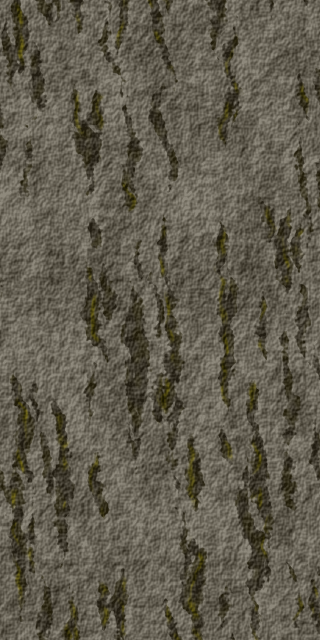
Give the GLSL for this texture, as a Shadertoy shader.

```glsl
const vec3 DARK_BARK  = vec3(0.13, 0.11, 0.065);
const vec3 LIGHT_BARK = vec3(0.50, 0.48, 0.43);
const vec3 MOSS       = vec3(0.35, 0.32, 0.07);

const vec2 LONG_CELL   = vec2(0.17, 0.42);   // spacing of the long fissures
const vec2 SHORT_CELL  = vec2(0.10, 0.23);   // spacing of the short fissures
const float LONG_SHARE  = 0.80;
const float SHORT_SHARE = 0.75;
const float SLANT       = 0.09;              // mean lean, down to the right
const float EDGE_SOFT   = 0.005;
const float MOSS_WIDTH  = 0.005;

const float GROUND_TONE   = 0.76;
const float FISSURE_DEPTH = 0.48;
const float GRAIN_SCALE   = 28.0;
const float GRAIN_TONE    = 0.25;
const float RELIEF        = 0.48;
const float PATCH_TONE    = 0.28;
const vec2 TO_LIGHT       = vec2(-0.0035, 0.0040);

vec2 hash2(vec2 p) {
    vec3 q = fract(vec3(p.xyx) * vec3(0.1031, 0.1030, 0.0973));
    q += dot(q, q.yzx + 33.33);
    return fract((q.xx + q.yz) * q.zy);
}

float cornerSlope(vec2 cell, vec2 offset) {
    float angle = 6.2832 * hash2(cell + 71.0).x;
    return dot(vec2(cos(angle), sin(angle)), offset);
}

float gradientNoise(vec2 p) {
    vec2 i = floor(p), f = fract(p);
    vec2 u = f * f * f * (f * (f * 6.0 - 15.0) + 10.0);
    vec2 e = vec2(1.0, 0.0);
    return mix(mix(cornerSlope(i, f), cornerSlope(i + e, f - e), u.x),
               mix(cornerSlope(i + e.yx, f - e.yx), cornerSlope(i + 1.0, f - 1.0), u.x), u.y);
}

// Rough surface height of the bark
float barkHeight(vec2 p) {
    float height = 0.0, amplitude = 1.0;
    p *= GRAIN_SCALE * vec2(1.0, 0.85);
    for (int i = 0; i < 3; i++) {
        height += amplitude * gradientNoise(p);
        p = p * 2.03 + 17.3;
        amplitude *= 0.8;
    }
    return height;
}

// x: distance to the nearest fissure, y: strength of the moss vein
vec2 fissures(vec2 p, vec2 cellSize, float share, float seed) {
    vec2 home = floor(p / cellSize);
    vec2 result = vec2(1.0, 0.0);
    for (int j = -1; j <= 1; j++)
    for (int i = -1; i <= 1; i++) {
        vec2 cell = home + vec2(i, j);
        vec2 place = hash2(cell + seed);
        vec2 shape = hash2(cell + seed + 37.0);
        vec2 kind  = hash2(cell + seed + 83.0);
        if (kind.x > share) continue;

        vec2 q = p - (cell + 0.5 + 0.8 * (place - 0.5)) * cellSize;
        float halfLength = cellSize.y * mix(0.22, 0.56, shape.x);
        float halfWidth  = cellSize.x * mix(0.06, 0.19, shape.y);
        float along = q.y / halfLength;
        float across = q.x + (SLANT + 0.20 * (place.x - 0.5)) * q.y
                     + 0.007 * sin(q.y * 24.0 + 6.2832 * place.y);
        float dist = abs(across) - halfWidth * (1.0 - along * along);
        result.x = min(result.x, dist);

        // A winding vein runs off centre through some fissures
        float vein = abs(across + halfWidth * (shape.x - 0.5) + 0.004 * sin(q.y * 75.0));
        float strength = smoothstep(2.2 * MOSS_WIDTH, 0.3 * MOSS_WIDTH, vein)
                       * smoothstep(1.0, 0.6, abs(along)) * step(kind.y, 0.55);
        result.y = max(result.y, strength);
    }
    return result;
}

void mainImage(out vec4 fragColor, in vec2 fragCoord) {
    vec2 p = fragCoord / iResolution.x;
    float soft = max(EDGE_SOFT, 1.0 / iResolution.x);

    // Grain, lit from the upper left, over broad stains
    float height = barkHeight(p);
    float relief = height - barkHeight(p + TO_LIGHT);
    float patches = gradientNoise(p * vec2(7.0, 4.0) + 5.0)
                  + 0.6 * gradientNoise(p * vec2(22.0, 9.0) + 40.0);
    float tone = GROUND_TONE + GRAIN_TONE * height + RELIEF * relief + PATCH_TONE * patches;

    // Warped fissures with ragged edges
    vec2 warped = p;
    warped.x += 0.035 * gradientNoise(p * vec2(5.0, 6.0) + 11.0)
              + 0.016 * gradientNoise(p * vec2(18.0, 22.0) + 29.0);
    vec2 longOnes  = fissures(warped, LONG_CELL, LONG_SHARE, 3.0);
    vec2 shortOnes = fissures(warped + 0.037, SHORT_CELL, SHORT_SHARE, 151.0);
    float dist = min(longOnes.x, shortOnes.x)
               + 0.016 * gradientNoise(p * vec2(38.0, 26.0))
               + 0.012 * gradientNoise(p * 85.0 + 9.0);
    float inside = smoothstep(soft, -soft, dist);
    float rim = smoothstep(0.0, soft, dist) * smoothstep(3.0 * soft, soft, dist);
    tone += 0.07 * rim - FISSURE_DEPTH * inside * (1.0 + 0.5 * patches);

    vec3 color = mix(DARK_BARK, LIGHT_BARK, clamp(tone, 0.0, 1.15));

    // Broken moss veins with a faint olive halo
    float breaks = smoothstep(-0.20, 0.25, gradientNoise(p * vec2(26.0, 15.0) + 63.0));
    float moss = max(longOnes.y, 0.8 * shortOnes.y) * breaks;
    vec3 litMoss = MOSS * (0.85 + 0.35 * height + 0.7 * relief);
    color = mix(color, litMoss, 0.8 * moss);
    color.b -= 0.03 * inside * breaks;

    fragColor = vec4(clamp(color, 0.0, 1.0), 1.0);
}
```
